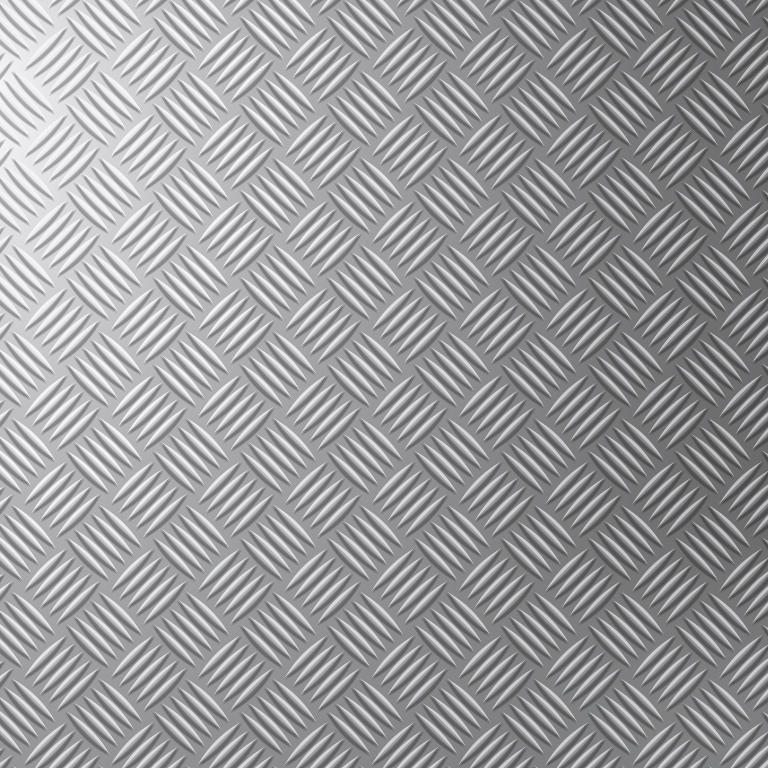
A Shadertoy shader for this texture:

```glsl
// Steel tread plate: a diagonal checkerboard of five-ridge groups under soft side light.

const float PERIOD = 0.1132;            // repeat across and down, in canvas units
const float CELL = PERIOD * 0.70711;    // side of one diagonal cell
const vec2 ORIGIN = vec2(0.476, 0.520); // centre of one falling group
const int RIDGES = 5;
const float SPACING = 0.188;            // ridge measures, in cell units
const float HALF_LENGTH = 0.48;
const float HALF_WIDTH = 0.068;
const vec3 STEEL_TINT = vec3(0.995, 0.997, 1.008);

// Coverage of the area where the distance is negative.
float cover(float dist, float blur) {
    return 1.0 - smoothstep(-blur, blur, dist);
}

// Half width of a pointed lens at position x along it.
float lensWidth(float x, float halfWidth) {
    float s = x / HALF_LENGTH;
    return halfWidth * (1.0 - s * s);
}

// Sheen falling from the upper left to the lower right.
float plateLight(vec2 uv) {
    float reach = length((uv - vec2(-0.04, 0.86)) * vec2(1.0, 0.75));
    float light = 0.355 + 0.65 * exp(-1.6 * reach);
    light -= 0.05 * smoothstep(0.45, 0.9, uv.x) * smoothstep(0.05, 0.35, uv.y);
    return light + 0.05 * cover(length(uv - vec2(1.0, 0.0)) - 0.2, 0.2);
}

// Paints one raised ridge; positive y faces the light.
float paintRidge(float tone, float plate, vec2 p, float blur) {
    float width = lensWidth(p.x, HALF_WIDTH);
    float inside = cover(abs(p.y) - width, blur);

    // Shadow cast below the ridge.
    float shadow = cover(abs(p.y + 0.035) - width, blur + 0.01);
    tone = mix(tone, plate * 0.66, 0.9 * shadow);

    // Shaded lower flank and lit face.
    float flank = smoothstep(-0.8, -0.1, p.y / max(width, 0.01));
    float face = mix(plate * 0.74, plate + 0.10, flank);
    tone = mix(tone, min(face, 0.93), inside);

    // Bright crest along the upper edge.
    float crest = abs(p.y - width * 0.55) - lensWidth(p.x, 0.025);
    float crestTone = min(0.46 + plate * 0.70, 0.96);
    return mix(tone, crestTone, inside * cover(crest, blur));
}

// Stacks the ridges of one group from the lit side down.
float paintGroup(float plate, vec2 p, float blur) {
    float tone = plate;
    for (int i = 0; i < RIDGES; i++) {
        float offset = (0.5 * float(RIDGES - 1) - float(i)) * SPACING;
        tone = paintRidge(tone, plate, p - vec2(0.0, offset), blur);
    }
    return tone;
}

void mainImage(out vec4 fragColor, in vec2 fragCoord) {
    vec2 uv = fragCoord / iResolution.xy;
    float blur = 0.6 / (iResolution.y * CELL);

    // Turn the plane by 45 degrees and split it into cells.
    vec2 d = uv - ORIGIN;
    vec2 grid = vec2(d.x + d.y, d.y - d.x) * 0.70711 / CELL + 0.5;
    vec2 cell = floor(grid);
    vec2 local = grid - cell - 0.5;

    // Neighbouring groups run at right angles.
    bool falling = mod(cell.x + cell.y, 2.0) < 0.5;
    vec2 along = falling ? local.yx : local;

    float tone = paintGroup(plateLight(uv), along, blur);
    fragColor = vec4(clamp(tone * STEEL_TINT, 0.0, 1.0), 1.0);
}
```
